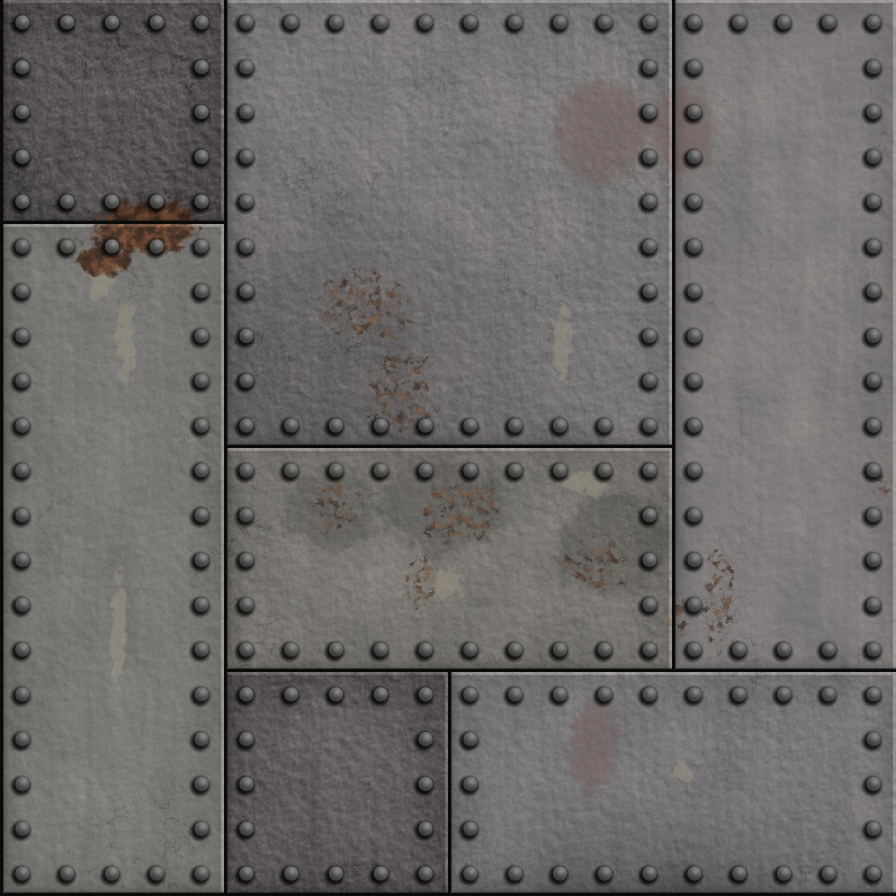
Give the GLSL for this texture, as a Shadertoy shader.

```glsl
// Riveted steel plates on a 4 x 4 cell layout, each with a bevel lit from upper right.
// Gradient noise gives the worn grain, cracks and streaks; warped ellipses place
// rust, pale scrapes and stains; rivets repeat along the outer ring of every plate.

struct Plate { vec4 box; vec3 tint; float roughness; };

vec2 gradientAt(vec2 cell) {
    vec3 h = fract(cell.xyx * vec3(0.1031, 0.1030, 0.0973));
    h += dot(h, h.yzx + 33.33);
    return fract((h.xx + h.yz) * h.zy) * 2.0 - 1.0;
}

float gradientNoise(vec2 p) {
    vec2 i = floor(p), f = p - i;
    vec2 u = f * f * f * (f * (f * 6.0 - 15.0) + 10.0);
    vec2 e = vec2(1.0, 0.0);
    float low = mix(dot(gradientAt(i), f), dot(gradientAt(i + e), f - e), u.x);
    float high = mix(dot(gradientAt(i + e.yx), f - e.yx),
                     dot(gradientAt(i + e.xx), f - e.xx), u.x);
    return mix(low, high, u.y);
}

float fbm(vec2 p) {
    float sum = 0.0, amp = 0.6;
    for (int i = 0; i < 5; i++) {
        sum += amp * gradientNoise(p);
        p = mat2(1.6, 1.2, -1.2, 1.6) * p + 7.3;
        amp *= 0.55;
    }
    return sum;
}

// Box holds left, bottom, right, top in cells
Plate plateAt(vec2 p) {
    if (p.x < 1.0) {
        if (p.y < 3.0) return Plate(vec4(0, 0, 1, 3), vec3(0.475, 0.470, 0.455), 0.6);
        return Plate(vec4(0, 3, 1, 4), vec3(0.345, 0.330, 0.335), 1.3);
    }
    if (p.y < 1.0) {
        if (p.x < 2.0) return Plate(vec4(1, 0, 2, 1), vec3(0.355, 0.335, 0.335), 1.1);
        return Plate(vec4(2, 0, 4, 1), vec3(0.475, 0.465, 0.470), 0.8);
    }
    if (p.x > 3.0) return Plate(vec4(3, 1, 4, 4), vec3(0.500, 0.490, 0.485), 0.5);
    if (p.y < 2.0) return Plate(vec4(1, 1, 3, 2), vec3(0.470, 0.460, 0.440), 0.8);
    return Plate(vec4(1, 2, 3, 4), vec3(0.485, 0.475, 0.475), 0.9);
}

float softSpot(vec2 p, vec2 centre, vec2 radius) {
    vec2 q = (p - centre) / radius;
    return exp(-dot(q, q));
}

float stain(vec2 p, vec4 ellipse, float warp) {
    return 1.0 - smoothstep(0.75, 1.1, length((p - ellipse.xy) / ellipse.zw) + warp);
}

// Grain, mottling, brushed streaks and hairline cracks
vec3 wornMetal(vec2 p, Plate plate, float mottle) {
    vec2 toLight = vec2(0.010, 0.014);
    float relief = fbm(p * 22.0) - fbm((p + toLight) * 22.0);
    float grain = gradientNoise(p * 83.0);
    float streak = gradientNoise(p * vec2(34.0, 1.6)) + gradientNoise(p * vec2(11.0, 0.8));
    float crackLine = abs(fbm(p * 4.0 + 20.0));
    float crack = (1.0 - smoothstep(0.0, 0.018, crackLine))
                * smoothstep(0.0, 0.3, gradientNoise(p * 2.3 + 4.0));
    float tone = 0.07 * mottle + 0.022 * streak
               + plate.roughness * (0.13 * relief + 0.045 * grain) - 0.06 * crack;
    // Broad shading
    tone -= 0.10 * softSpot(p, vec2(1.45, 2.35), vec2(0.85, 0.65)) * step(2.0, plate.box.y);
    tone -= 0.09 * softSpot(p, vec2(2.9, 0.05), vec2(0.75, 0.28));
    tone += 0.05 * softSpot(p, vec2(1.55, 0.55), vec2(0.35));
    vec2 inset = min(p - plate.box.xy, plate.box.zw - p);
    tone -= 0.055 * exp(-9.0 * min(inset.x, inset.y));
    return plate.tint + tone + vec3(0.008, 0.0, -0.006) * mottle;
}

vec3 addStains(vec3 col, vec2 p, float mottle) {
    const vec4 rustPatches[9] = vec4[9](
        vec4(2.05, 1.72, 0.16, 0.15), vec4(1.87, 1.40, 0.08, 0.12),
        vec4(2.68, 1.47, 0.14, 0.12), vec4(1.80, 2.26, 0.17, 0.18),
        vec4(1.63, 2.64, 0.22, 0.15), vec4(1.49, 1.75, 0.10, 0.13),
        vec4(3.21, 1.33, 0.06, 0.24), vec4(3.94, 1.83, 0.04, 0.06),
        vec4(3.03, 1.24, 0.05, 0.09));
    const vec4 palePatches[7] = vec4[7](
        vec4(0.45, 2.73, 0.07, 0.08), vec4(0.56, 2.48, 0.04, 0.20),
        vec4(1.99, 1.38, 0.07, 0.07), vec4(2.61, 1.84, 0.10, 0.06),
        vec4(2.51, 2.47, 0.04, 0.16), vec4(3.05, 0.55, 0.04, 0.05),
        vec4(0.53, 1.15, 0.03, 0.25));
    float fine = fbm(p * 17.0 + 3.0);
    float warp = 0.8 * mottle + 0.9 * fine;
    // Old paint and damp discolouration
    float paint = max(stain(p, vec4(2.70, 3.43, 0.23, 0.24), 0.4 * warp),
                      stain(p, vec4(3.05, 3.42, 0.15, 0.21), 0.4 * warp));
    paint = max(paint, stain(p, vec4(2.65, 0.68, 0.11, 0.23), 0.5 * warp));
    col = mix(col, vec3(0.44, 0.355, 0.34), 0.42 * paint);
    float damp = max(stain(p, vec4(1.96, 1.74, 0.29, 0.23), 0.5 * warp),
                     stain(p, vec4(2.72, 1.57, 0.25, 0.26), 0.5 * warp));
    damp = max(damp, stain(p, vec4(1.48, 1.73, 0.21, 0.20), 0.5 * warp));
    col *= 1.0 - 0.13 * damp;
    // Pale scrapes, then speckled rust, then the heavy rust run
    float pale = 0.0, rust = 0.0;
    for (int i = 0; i < 7; i++) pale = max(pale, stain(p, palePatches[i], 1.5 * warp));
    for (int i = 0; i < 9; i++) rust = max(rust, stain(p, rustPatches[i], warp));
    col = mix(col, vec3(0.60, 0.58, 0.51), 0.5 * pale);
    float speck = fbm(p * 27.0 + 11.0);
    vec3 rustColour = mix(vec3(0.22, 0.17, 0.14), vec3(0.49, 0.36, 0.26),
                          smoothstep(-0.25, 0.3, fine + 0.4 * speck));
    col = mix(col, rustColour, 0.75 * rust * smoothstep(-0.05, 0.18, speck));
    float run = max(stain(p, vec4(0.64, 2.98, 0.25, 0.12), warp),
                    stain(p, vec4(0.46, 2.83, 0.12, 0.07), warp));
    return mix(col, rustColour * vec3(0.98, 0.82, 0.72), 0.85 * run);
}

vec3 addRivet(vec3 col, vec2 p, vec4 box, float aa) {
    vec2 slot = floor(p * 5.0);
    bool onRing = any(equal(slot, box.xy * 5.0)) || any(equal(slot, box.zw * 5.0 - 1.0));
    if (!onRing) return col;
    const float radius = 0.033;
    vec2 q = p - (slot + 0.5) / 5.0;
    float shadow = 1.0 - smoothstep(0.026, 0.056, length(q + vec2(0.007, 0.009)));
    col *= 1.0 - 0.82 * shadow;
    float light = dot(q / radius, vec2(0.45, 0.89));
    float shine = softSpot(q, vec2(0.006, 0.010), vec2(0.017));
    vec3 dome = vec3(0.31, 0.315, 0.305) + 0.10 * light + 0.17 * shine;
    return mix(col, dome, 1.0 - smoothstep(radius - aa, radius + 0.4 * aa, length(q)));
}

vec3 addBevel(vec3 col, vec2 p, vec4 box, float aa) {
    vec2 lower = p - box.xy, upper = box.zw - p;
    float lit = min(upper.x, upper.y), dark = min(lower.x, lower.y);
    col = mix(col, col * 1.22 + 0.06, 1.0 - smoothstep(0.012 - 0.5 * aa, 0.012 + aa, lit));
    col *= 1.0 - 0.5 * exp(-55.0 * dark);
    return mix(col, vec3(0.045, 0.042, 0.040), 1.0 - smoothstep(0.014 - 0.5 * aa, 0.014 + aa, dark));
}

void mainImage(out vec4 fragColor, in vec2 fragCoord) {
    vec2 p = 4.0 * fragCoord / iResolution.xy;
    float aa = 4.0 / iResolution.y;
    Plate plate = plateAt(p);
    float mottle = fbm(p * 3.2);
    vec3 col = wornMetal(p, plate, mottle);
    col = addStains(col, p, mottle);
    col = addRivet(col, p, plate.box, aa);
    col = addBevel(col, p, plate.box, aa);
    fragColor = vec4(clamp(col, 0.0, 1.0), 1.0);
}
```
